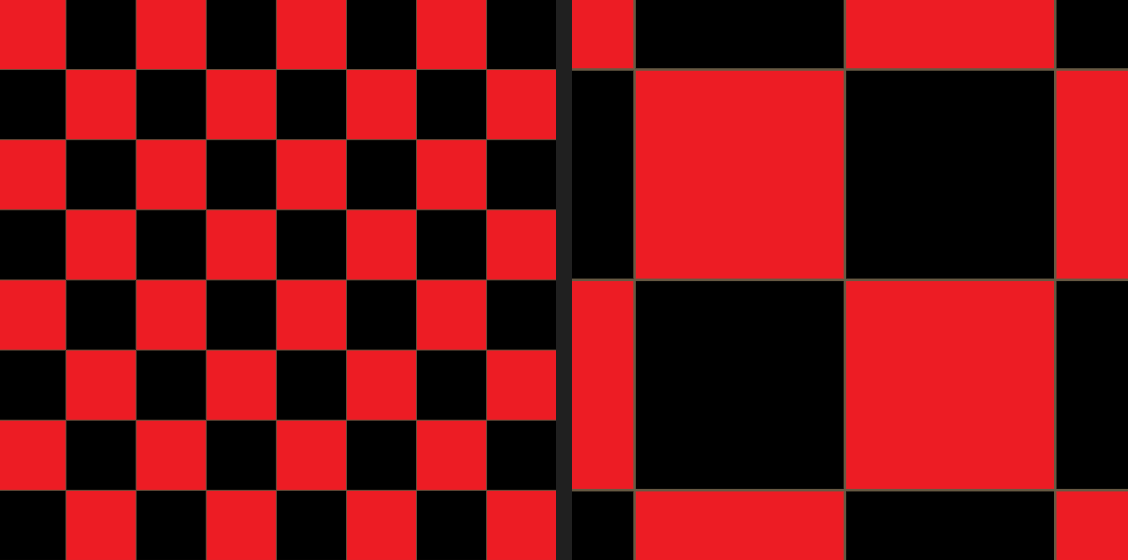
Left, the full canvas; right, a detail of the centre.
Write a Shadertoy shader that draws this pattern.

```glsl
const float CELL = 0.1252; // square size, in canvas heights

// Distance from each axis to its nearest grid line
vec2 gridDistance(vec2 p) {
    return (0.5 - abs(fract(p) - 0.5)) * CELL;
}

// 0 on dark squares, 1 on red squares, with edges one pixel soft
float checker(vec2 p, float pixel) {
    vec2 parity = 1.0 - 2.0 * mod(floor(p), 2.0);
    vec2 side = parity * clamp(2.0 * gridDistance(p) / pixel, 0.0, 1.0);
    return 0.5 - 0.5 * side.x * side.y;
}

// Share of the pixel covered by a thin grid line
float hairline(vec2 p, float width, float pixel) {
    vec2 d = gridDistance(p);
    float nearest = min(d.x, d.y);
    float coverage = clamp((0.5 * width - nearest) / pixel + 0.5, 0.0, 1.0);
    return min(coverage, width / pixel);
}

void mainImage(out vec4 fragColor, in vec2 fragCoord) {
    float pixel = 1.0 / iResolution.y;

    // The left column is slightly cropped by the canvas edge
    vec2 p = (fragCoord * pixel - vec2(0.1178, 0.1245)) / CELL;

    vec3 black = vec3(0.0);
    vec3 red = vec3(0.93, 0.11, 0.14);
    vec3 seam = vec3(0.40, 0.35, 0.26);

    vec3 color = mix(black, red, checker(p, pixel));
    color = mix(color, seam, hairline(p, 0.0015, pixel));
    fragColor = vec4(color, 1.0);
}
```
